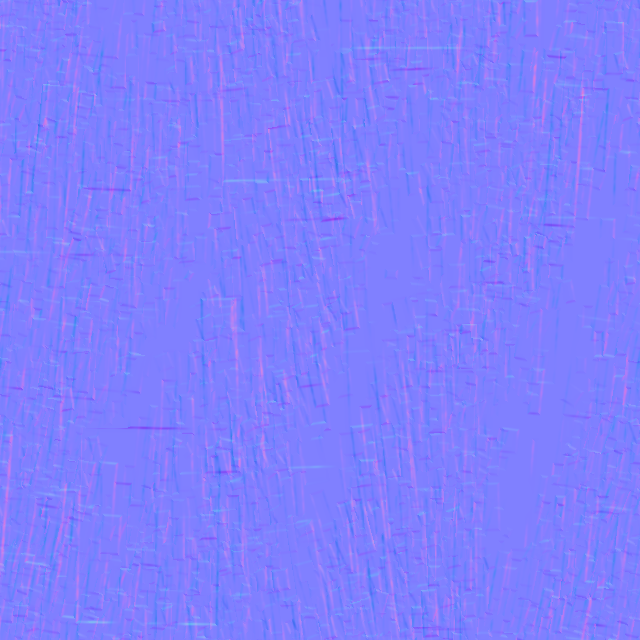
This texture map is drawn by a WebGL 2 fragment shader. Its source:

```glsl
#version 300 es
precision highp float;

uniform vec2 u_resolution;
out vec4 fragColor;

const float EDGE_WIDTH = 0.0021;

vec4 hash4(vec2 p) {
    vec4 q = fract(p.xyxy * vec4(0.1031, 0.1030, 0.0973, 0.1099));
    q += dot(q, q.wzxy + 33.33);
    return fract((q.xxyz + q.yzzw) * q.zywx);
}

// Layered sines, roughly -1 to 1
float waves(vec2 p) {
    float a = sin(p.x + 1.7 * sin(p.y * 0.8 + 0.6));
    float b = sin(p.y * 1.3 + 1.4 * sin(p.x * 1.1 + 2.0));
    float c = sin(p.x * 2.1 - p.y * 1.7 + a);
    return (a + b + c) / 2.4;
}

// Lean of the grain, fanning out towards the bottom
float grainLean(vec2 p) {
    return 0.17 * cos(7.5 * p.x - 0.6) * mix(1.0, 0.45, p.y);
}

// Fades stretches of an edge, differently on each side of a plate
float wear(vec2 p, vec2 side, float seed) {
    float broad = waves(p * vec2(31.0, 23.0) + side * 2.3 + seed);
    float fine = waves(p * vec2(90.0, 190.0) + seed);
    return smoothstep(-0.8, 0.7, broad) * (0.9 + 0.4 * fine);
}

// Slope of overlapping tilted plates, one per grid cell; the highest one wins
vec2 plateSlope(vec2 p, vec2 grid, float presence, float leanAmount,
                float leanSpread, float seed) {
    vec2 slope = vec2(0.0);
    float top = 0.0;
    vec2 cell = floor(p * grid);
    for (int y = -1; y <= 1; y++) {
        for (int x = -1; x <= 1; x++) {
            vec2 id = cell + vec2(x, y);
            vec4 place = hash4(id + seed * 17.3 + 50.0);
            vec4 form = hash4(id + seed * 29.7 + 190.0);
            vec2 centre = (id + 0.5 + 0.7 * (place.xy - 0.5)) / grid;
            float crowding = 0.85 + 0.75 * waves(centre * vec2(19.0, 6.0) + 1.0);
            if (place.z > presence * crowding) continue;

            // Plate in its own turned frame
            float lean = leanAmount * grainLean(centre) + leanSpread * (place.w - 0.5);
            float c = cos(lean), s = sin(lean);
            mat2 turn = mat2(c, s, -s, c);
            vec2 q = turn * (p - centre);
            vec2 halfSize = mix(vec2(0.16, 0.2), vec2(0.6, 0.75), form.xy) / grid;
            vec2 e = abs(q) - halfSize;
            float d = length(max(e, 0.0)) + min(max(e.x, e.y), 0.0);

            // Raised step, with a bell-shaped slope along its outline
            float level = mix(0.3, 1.0, form.z * form.z);
            float height = level * smoothstep(EDGE_WIDTH * 1.6, -EDGE_WIDTH * 1.6, d);
            if (height > top) {
                top = height;
                vec2 side = e.x > e.y ? vec2(sign(q.x), 0.0) : vec2(0.0, sign(q.y));
                float bell = exp(-d * d / (EDGE_WIDTH * EDGE_WIDTH));
                slope = (side * turn) * level * bell * wear(p, side, seed + form.w * 6.0);
            }
        }
    }
    return slope;
}

void main() {
    vec2 p = gl_FragCoord.xy / u_resolution;

    // Broad upright slabs, long splinters, then short chips
    vec2 slope = vec2(0.0);
    slope -= 0.48 * plateSlope(p, vec2(5.0, 3.0), 0.60, 0.2, 0.03, 1.0);
    slope += 0.46 * plateSlope(p, vec2(15.0, 3.5), 0.80, 1.0, 0.08, 2.0);
    slope -= 0.38 * plateSlope(p, vec2(25.0, 8.0), 0.90, 1.0, 0.12, 3.0);
    slope += 0.34 * plateSlope(p, vec2(42.0, 16.0), 0.95, 1.2, 0.22, 4.0);
    slope -= 0.32 * plateSlope(p, vec2(58.0, 27.0), 0.90, 1.4, 0.40, 5.0);
    slope += 0.28 * plateSlope(p, vec2(50.0, 38.0), 0.55, 1.2, 1.00, 6.0);

    // Right-facing edges stand out, crosswise ones are fainter
    slope *= vec2(slope.x > 0.0 ? 1.3 : 1.0, 0.85);

    // Encode the surface direction as a colour
    vec3 normal = normalize(vec3(slope, 1.0));
    fragColor = vec4(normal * 0.5 + 0.5, 1.0);
}
```
